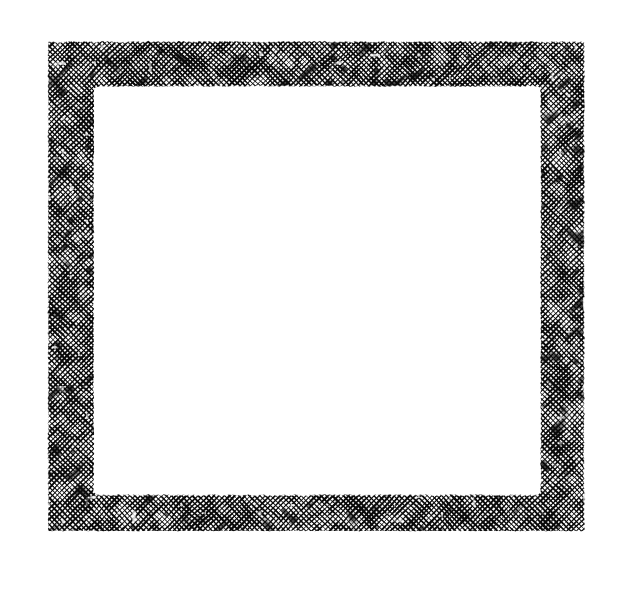
Reproduce this background procedurally as a Shadertoy shader.

```glsl
// A rectangular frame of dense pen cross-hatching on white paper.
// Two box distances bound the frame; two diagonal stroke families, whose
// width follows streaky value noise, build up the mottled ink.

// Lengths are in canvas heights, origin at the lower left.
const vec2 OUTER_MIN = vec2(0.0820, 0.1030);
const vec2 OUTER_MAX = vec2(0.9868, 0.9292);
const vec2 INNER_MIN = vec2(0.1580, 0.1635);
const vec2 INNER_MAX = vec2(0.9140, 0.8548);
const float OUTER_RADIUS = 0.002;
const float INNER_RADIUS = 0.010;
const float TOOTH_SIZE = 0.0011;     // depth of the ragged border
const float TOOTH_PERIOD = 0.0085;
const float STROKE_SPACING = 0.0062;
const float STROKE_COVER = 0.41;     // mean ink share of one family
const float COVER_RANGE = 0.95;      // how strongly noise varies it
const float STROKE_WOBBLE = 0.55;    // sideways drift, in spacings
const vec3 PAPER = vec3(1.0);
const vec3 INK = vec3(0.035);

float hash(vec2 cell) {
    vec3 q = fract(vec3(cell.xyx) * 0.1031);
    q += dot(q, q.yzx + 33.33);
    return fract((q.x + q.y) * q.z);
}

float noise(vec2 p) {
    vec2 cell = floor(p);
    vec2 f = fract(p);
    f = f * f * (3.0 - 2.0 * f);
    float low = mix(hash(cell), hash(cell + vec2(1.0, 0.0)), f.x);
    float high = mix(hash(cell + vec2(0.0, 1.0)), hash(cell + 1.0), f.x);
    return mix(low, high, f.y);
}

float boxDistance(vec2 p, vec2 lo, vec2 hi, float radius) {
    vec2 q = abs(p - 0.5 * (lo + hi)) - 0.5 * (hi - lo) + radius;
    return length(max(q, 0.0)) + min(max(q.x, q.y), 0.0) - radius;
}

// Triangle wave from -1 to 1.
float teeth(float x) {
    return 4.0 * abs(fract(x) - 0.5) - 1.0;
}

// Ink of one stroke family; uv.x runs along the strokes, uv.y across.
float hatch(vec2 uv, float seed, float mottle, float pixel) {
    float streak = noise(uv * vec2(42.0, 125.0) + seed);
    float grain = noise(uv * vec2(90.0, 260.0) + seed * 2.0);
    float vary = 0.45 * streak + 0.25 * grain + 0.30 * mottle - 0.5;
    float cover = clamp(STROKE_COVER + COVER_RANGE * vary, 0.0, 1.0);

    float drift = STROKE_WOBBLE * (noise(uv * vec2(25.0, 50.0) + seed * 3.0) - 0.5);
    float offset = abs(fract(uv.y / STROKE_SPACING + drift) - 0.5);
    float soft = max(pixel / STROKE_SPACING, 0.12);
    return clamp((0.5 * cover - offset) / soft + 0.5, 0.0, 1.0);
}

void mainImage(out vec4 fragColor, in vec2 fragCoord) {
    float pixel = 1.0 / iResolution.y;
    vec2 p = fragCoord * pixel;

    // Frame shape with small stroke ends along both borders.
    float ragged = 0.5 * (teeth(p.x / TOOTH_PERIOD) + teeth(p.y / TOOTH_PERIOD));
    ragged += 1.6 * (noise(p * 140.0) - 0.5);
    float outer = boxDistance(p, OUTER_MIN, OUTER_MAX, OUTER_RADIUS);
    float inner = boxDistance(p, INNER_MIN, INNER_MAX, INNER_RADIUS);
    float edge = max(outer, -inner) + TOOTH_SIZE * ragged;
    float frame = 1.0 - smoothstep(-0.75 * pixel, 0.75 * pixel, edge);

    // Cross-hatching in the two diagonal directions.
    vec2 uv = vec2(p.x + p.y, p.y - p.x) * inversesqrt(2.0);
    float mottle = 0.6 * noise(p * 48.0 + 7.0) + 0.4 * noise(p * 95.0 + 31.0);
    float rising = hatch(uv, 11.0, mottle, pixel);
    float falling = hatch(uv.yx + 3.0, 47.0, mottle, pixel);
    float ink = 1.0 - (1.0 - rising) * (1.0 - falling);

    // Dark blots and rare bare flecks.
    float blot = noise(uv * vec2(55.0, 75.0) + 83.0);
    ink = mix(ink, 1.0, 0.75 * smoothstep(0.74, 0.95, blot));
    ink *= 1.0 - 0.8 * smoothstep(0.10, 0.02, 1.0 - noise(p * 75.0 + 59.0));

    fragColor = vec4(mix(PAPER, INK, frame * ink), 1.0);
}
```
